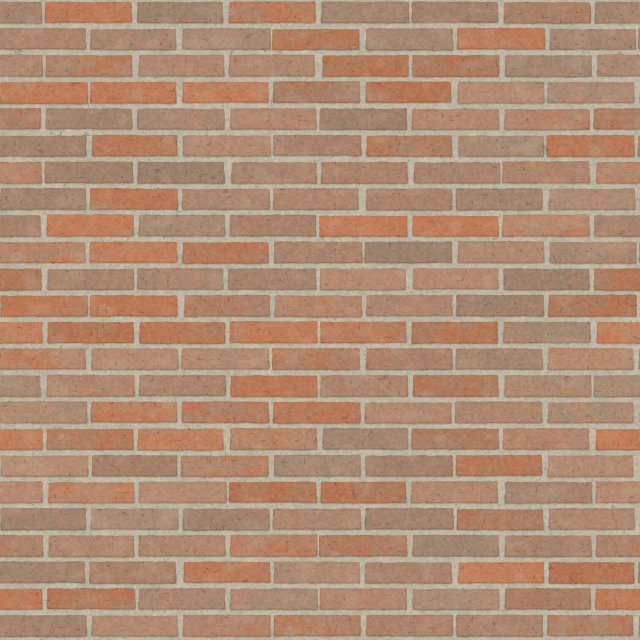
This texture is drawn by a three.js fragment shader. Its source:

```glsl
// Weathered terracotta brick wall in half-bond with pale, sandy mortar joints.
varying vec2 vUv;

// Layout, in canvas units
const vec2 BRICKS = vec2(7.0, 24.0);
const vec2 HALF_SIZE = vec2(0.0678, 0.0167);
const vec2 POSITION_JITTER = vec2(0.0024, 0.0007);
const vec2 SIZE_JITTER = vec2(0.0012, 0.0005);
const float EVEN_JOINT = -0.03;
const float ODD_JOINT = 0.485;
const float ROW_SHIFT = 0.03;
const float CORNER = 0.0025;
const float EDGE_WOBBLE = 0.0018;
const float EDGE_SOFTNESS = 0.0011;

// Colours
const vec3 MORTAR = vec3(0.745, 0.705, 0.632);
const vec3 GREY_CLAY = vec3(0.635, 0.525, 0.435);
const vec3 TAN_CLAY = vec3(0.680, 0.525, 0.427);
const vec3 ORANGE_CLAY = vec3(0.735, 0.470, 0.335);
const vec3 LIME = vec3(0.780, 0.690, 0.600);

// Wear
const float BLOTCHES = 0.55;
const float GRAIN = 0.15;
const float RIM_SHADE = 0.13;
const float JOINT_SHADE = 0.13;

float hash(vec2 p) {
  vec3 q = fract(p.xyx * 0.1031);
  q += dot(q, q.yzx + 33.33);
  return fract((q.x + q.y) * q.z);
}

// Value noise that repeats over the canvas; cells must be whole numbers
float noise(vec2 uv, vec2 cells, float seed) {
  vec2 p = uv * cells;
  vec2 i = floor(p);
  vec2 f = fract(p);
  f = f * f * (3.0 - 2.0 * f);
  vec2 a = mod(i, cells) + seed;
  vec2 b = mod(i + 1.0, cells) + seed;
  return mix(mix(hash(a), hash(vec2(b.x, a.y)), f.x),
             mix(hash(vec2(a.x, b.y)), hash(b), f.x), f.y);
}

float roundedBox(vec2 p, vec2 halfSize, float radius) {
  vec2 q = abs(p) - halfSize + radius;
  return length(max(q, 0.0)) + min(max(q.x, q.y), 0.0) - radius;
}

vec3 clayColor(vec2 uv, float tone) {
  float blotch = 0.6 * noise(uv, vec2(30.0, 55.0), 11.0)
               + 0.4 * noise(uv, vec2(75.0, 130.0), 23.0);
  tone += BLOTCHES * (blotch - 0.5);
  vec3 clay = mix(GREY_CLAY, TAN_CLAY, smoothstep(0.0, 0.45, tone));
  return mix(clay, ORANGE_CLAY, smoothstep(0.5, 1.05, tone));
}

void main() {
  // Brick cell, alternate rows moved by half a brick
  vec2 grid = vUv * BRICKS;
  grid.y -= ROW_SHIFT;
  float row = floor(grid.y);
  grid.x -= mix(EVEN_JOINT, ODD_JOINT, mod(row, 2.0));
  vec2 id = mod(floor(grid), BRICKS);
  vec2 p = (fract(grid) - 0.5) / BRICKS;

  // Uneven placement, size and edges
  vec2 place = vec2(hash(id + 3.0), hash(id + 41.0)) - 0.5;
  vec2 stretch = vec2(hash(id + 67.0), hash(id + 89.0)) - 0.5;
  p -= 2.0 * POSITION_JITTER * place;
  float wobble = 0.55 * noise(vUv, vec2(65.0), 5.0)
               + 0.45 * noise(vUv, vec2(170.0), 17.0) - 0.5;
  float d = roundedBox(p, HALF_SIZE + 2.0 * SIZE_JITTER * stretch, CORNER);
  d += EDGE_WOBBLE * wobble;
  float lowerSide = 1.0 - smoothstep(-0.012, 0.004, p.y);

  // Shared surface grain
  float fine = noise(vUv, vec2(410.0), 31.0) - 0.5;
  float coarse = noise(vUv, vec2(190.0, 230.0), 47.0) - 0.5;
  float grain = 0.55 * fine + 0.45 * coarse;

  // Brick face
  vec3 brick = clayColor(vUv, hash(id + 123.0));
  brick *= 1.0 + 0.08 * (hash(id + 151.0) - 0.5) + GRAIN * grain;
  brick *= 1.0 - RIM_SHADE * smoothstep(-0.0035, 0.0, d) * (0.25 + 0.75 * lowerSide);

  // Lime bloom, pale scratches and small dark pits
  float bloom = smoothstep(0.6, 0.95, noise(vUv, vec2(42.0, 60.0), 59.0));
  float scratch = smoothstep(0.86, 0.98, noise(vUv, vec2(260.0, 85.0), 71.0));
  float pit = smoothstep(0.84, 0.97, noise(vUv, vec2(210.0, 260.0), 83.0));
  brick = mix(brick, LIME, 0.20 * bloom + 0.28 * scratch * bloom);
  brick *= 1.0 - 0.14 * pit;

  // Sandy mortar, shaded below each brick
  float cloud = noise(vUv, vec2(36.0), 97.0) - 0.5;
  vec3 mortar = MORTAR * (1.0 + 0.05 * cloud + GRAIN * grain);
  mortar *= 1.0 - JOINT_SHADE * (1.0 - smoothstep(0.0, 0.003, d)) * lowerSide;
  mortar *= 1.0 - 0.16 * pit * smoothstep(0.45, 0.7, cloud + 0.5);

  float joint = smoothstep(-EDGE_SOFTNESS, EDGE_SOFTNESS, d);
  gl_FragColor = vec4(mix(brick, mortar, joint), 1.0);
}
```
